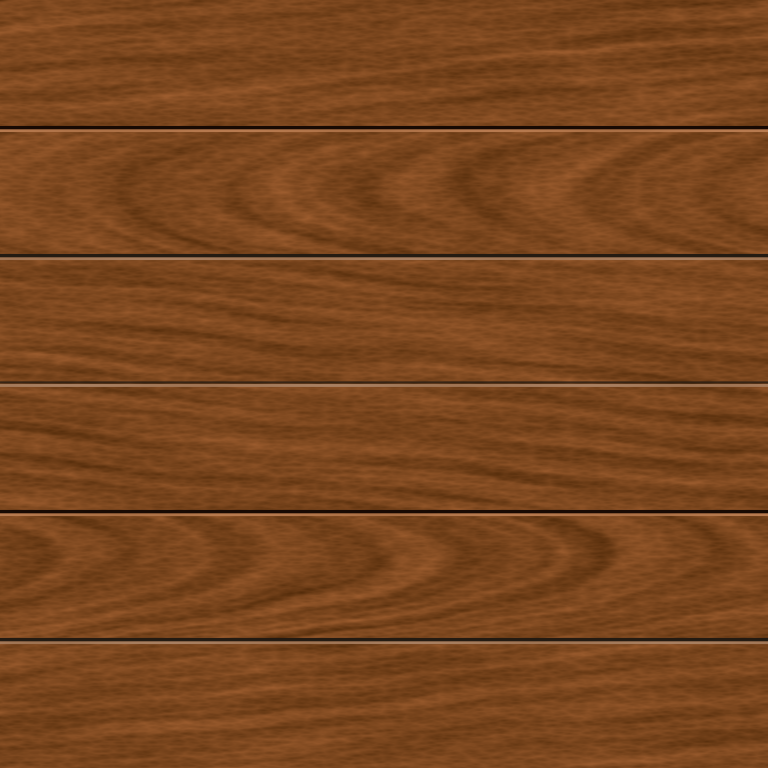
Reproduce this texture procedurally as a WebGL 2 fragment shader.

```glsl
#version 300 es
precision highp float;

uniform vec2 u_resolution;
out vec4 outColor;

const float PLANKS = 6.0;

vec2 hash2(vec2 p) {
    vec3 q = fract(p.xyx * vec3(0.1031, 0.1030, 0.0973));
    q += dot(q, q.yzx + 33.33);
    return fract((q.xx + q.yz) * q.zy);
}

// Cellular noise: distance to the nearest scattered point, centred near zero
float cells(vec2 p) {
    vec2 cell = floor(p);
    float nearest = 4.0;
    for (int j = -1; j <= 1; j++) {
        for (int i = -1; i <= 1; i++) {
            vec2 c = cell + vec2(i, j);
            vec2 d = c + hash2(c) - p;
            nearest = min(nearest, dot(d, d));
        }
    }
    return sqrt(nearest) - 0.45;
}

// Growth rings as layered sines
float rings(float t, float seed) {
    return 0.5 * sin(t * 31.0 - 2.1 * seed)
         + 0.3 * sin(t * 53.0 + 1.7 * seed)
         + 0.2 * sin(t * 97.0 + 4.1 * seed);
}

// Brightness of the wood; p.x runs along the plank, p.y from its top edge down
float woodTone(vec2 p, float row) {
    bool arched = mod(row, 3.0) == 1.0;
    float t;
    if (arched) {
        // Nested arches, pointing left on the upper plank and right on the lower
        bool upper = row < 3.0;
        float rise = p.y - (upper ? 0.48 : 0.33);
        t = 0.22 * (p.x + (upper ? -4.5 : 6.0) * rise * rise);
    } else {
        // Slanted straight grain, rising on the outer planks
        t = p.y + (row == 0.0 || row == 5.0 ? 0.10 : -0.09) * p.x;
    }
    t += 0.022 * sin(p.x * 1.7 + p.y * 3.0 + row * 2.3)
       + 0.010 * sin(p.x * 4.3 - p.y * 5.0 + row * 5.1);

    float shift = row * 17.0;
    float patches = cells(vec2(p.x * 0.45 - shift, t * 3.2 + shift));
    float streaks = cells(vec2(p.x * 0.6 + shift, t * 7.5 + shift));
    float strands = cells(vec2(p.x * 2.4 - shift, (p.y + t) * 11.0 + shift));
    float fibres = cells(vec2(p.x * 7.0 + shift, p.y * 32.0 + shift));
    float specks = cells(vec2(p.x * 13.0 - shift, p.y * 43.0 - shift));
    float fade = 0.72 + 0.28 * sin(p.x * 1.3 + p.y * 4.0 + row * 1.9);
    return 0.65 + (arched ? 0.48 : 0.36) * fade * rings(t, row)
         + 0.30 * patches + 0.50 * streaks + 0.28 * strands
         + 0.44 * fibres + 0.26 * specks;
}

// Antialiased horizontal line
float stripe(float d, float halfWidth) {
    float aa = 0.6 / u_resolution.y;
    return 1.0 - smoothstep(halfWidth - aa, halfWidth + aa, abs(d));
}

void main() {
    vec2 uv = gl_FragCoord.xy / u_resolution;
    float down = (1.0 - uv.y) * PLANKS;
    float row = min(floor(down), PLANKS - 1.0);

    vec3 darkGrain = vec3(0.37, 0.20, 0.06);
    vec3 lightGrain = vec3(0.55, 0.32, 0.15);
    float tone = woodTone(vec2(uv.x * PLANKS, down - row), row);
    vec3 color = mix(darkGrain, lightGrain, clamp(tone, -0.25, 1.35));

    // Seams between planks: a dark groove over a pale bevel
    float seam = round(down);
    if (seam > 0.5 && seam < PLANKS - 0.5) {
        bool middle = seam == 3.0;
        bool warm = mod(seam, 3.0) == 1.0;
        float d = (down - seam) / PLANKS + (middle ? 0.0015 : 0.0);
        vec3 bevel = warm ? vec3(0.72, 0.48, 0.31) : vec3(0.66, 0.50, 0.38);
        vec3 groove = warm ? vec3(0.08, 0.03, 0.01) : vec3(0.13, 0.10, 0.07);
        float wear = 0.90 + 0.10 * sin(uv.x * 19.0 + seam * 2.0);
        color = mix(color, bevel, wear * stripe(d - 0.0034, 0.0019));
        color = mix(color, groove, (middle ? 0.75 : 0.97) * stripe(d + 0.0005, middle ? 0.0014 : 0.0022));
    }

    outColor = vec4(color, 1.0);
}
```
